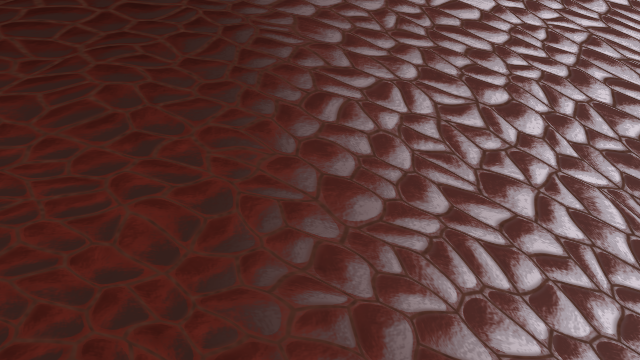
A WebGL 1 fragment shader for this texture:

```glsl
precision highp float;
uniform vec2 u_resolution;

#define CELL_DENSITY vec2(5.2, 7.4)
#define JITTER 0.86
#define DOME_SOFTNESS 8.0
#define WARP 0.32
#define WRINKLE 0.022
#define GROOVE_WIDTH 0.012
#define VIEW_DISTANCE 2.2
#define RED vec3(0.33, 0.115, 0.09)
#define SHADE vec3(0.20, 0.125, 0.11)
#define SLATE vec3(0.39, 0.32, 0.33)
#define PALE vec3(0.70, 0.67, 0.71)
#define SEAM vec3(0.31, 0.18, 0.14)

vec2 hash2(vec2 p) {
  p = vec2(dot(p, vec2(127.1, 311.7)), dot(p, vec2(269.5, 183.3)));
  return fract(sin(p) * 43758.5453);
}

float corner(vec2 cell, vec2 f, vec2 o) {
  return dot(hash2(cell + o) * 2.0 - 1.0, f - o);
}

// Gradient noise, roughly -0.7 to 0.7
float noise(vec2 p) {
  vec2 i = floor(p), f = fract(p);
  vec2 w = f * f * f * (f * (f * 6.0 - 15.0) + 10.0);
  return mix(
    mix(corner(i, f, vec2(0, 0)), corner(i, f, vec2(1, 0)), w.x),
    mix(corner(i, f, vec2(0, 1)), corner(i, f, vec2(1, 1)), w.x), w.y);
}

// Canvas point to bent, receding hide coordinates
vec2 hideCoord(vec2 p) {
  float zoom = VIEW_DISTANCE / (VIEW_DISTANCE - p.y);
  vec2 g = vec2((p.x - 0.89) * zoom, VIEW_DISTANCE * (zoom - 1.0));
  g += 0.07 * vec2(noise(g * 2.1), noise(g * 2.1 + 17.0));
  vec2 q = vec2(0.75 * g.x - 0.65 * g.y, g.y + 0.7 * g.x + 0.2 * g.x * g.x);
  q *= CELL_DENSITY;
  return q + WARP * vec2(noise(q * 0.9 + 5.0), noise(q * 0.9 + 31.0));
}

// x: distance to the nearest seam, y: rounded scale height
vec2 scales(vec2 q) {
  vec2 base = floor(q), f = fract(q), home = vec2(0.0), toHome = vec2(0.0);
  float nearest = 8.0;
  for (int j = -1; j <= 1; j++)
    for (int i = -1; i <= 1; i++) {
      vec2 o = vec2(float(i), float(j));
      vec2 r = o + 0.5 + JITTER * (hash2(base + o) - 0.5) - f;
      float d = dot(r, r);
      if (d < nearest) { nearest = d; home = o; toHome = r; }
    }
  float edge = 8.0, sum = 0.0;
  for (int j = -2; j <= 2; j++)
    for (int i = -2; i <= 2; i++) {
      vec2 o = home + vec2(float(i), float(j));
      vec2 r = o + 0.5 + JITTER * (hash2(base + o) - 0.5) - f;
      vec2 across = r - toHome;
      if (dot(across, across) > 0.0001) {
        float d = dot(0.5 * (r + toHome), normalize(across));
        edge = min(edge, d);
        sum += exp(-DOME_SOFTNESS * d);
      }
    }
  return vec2(edge, max(-log(sum) / DOME_SOFTNESS, 0.0));
}

float wrinkles(vec2 q) {
  return WRINKLE * (noise(q * 7.0) + 0.45 * noise(q * 17.0));
}

void main() {
  vec2 p = gl_FragCoord.xy / u_resolution.y;
  float across = gl_FragCoord.x / u_resolution.x;

  // Slope of the scales toward the lower right
  float stepSize = 0.006;
  vec2 q = hideCoord(p);
  vec2 q2 = hideCoord(p + stepSize * vec2(0.82, -0.57));
  vec2 here = scales(q), there = scales(q2);
  float span = length(q2 - q);
  float slope = (here.y + wrinkles(q) - there.y - wrinkles(q2)) / span;
  float pixel = span / (stepSize * u_resolution.y);

  // Window light grows toward the right, most of all at the top
  float swell = noise(p * vec2(2.3, 2.8) + 3.0);
  float gloss = smoothstep(0.2, 1.05, across + 0.12 * (p.y - 0.4) + 0.12 * swell);

  // Pigment: mottled red, darker far left, dusty near the light
  float mottle = noise(q * 1.7) + 0.5 * noise(q * 5.0);
  vec3 color = RED * (1.0 + 0.22 * mottle);
  color *= 1.0 - 0.32 * smoothstep(0.45, 1.1, p.y) * (1.0 - gloss);
  color = mix(color, vec3(0.42, 0.27, 0.26), 0.8 * gloss);
  color *= 1.0 - 0.2 * smoothstep(0.1, 0.8, -slope);

  // Sheen on the faces turned to the light
  vec3 sheen = mix(SHADE, SLATE, smoothstep(0.0, 0.4, gloss));
  sheen = mix(sheen, PALE, smoothstep(0.3, 0.95, gloss));
  float facing = smoothstep(-0.15, 0.75, slope + 0.4 * gloss);
  color = mix(color, sheen, 0.92 * facing);
  float glint = smoothstep(0.45, 0.85, slope + 0.25 * noise(q * 12.0));
  color += 0.16 * glint * gloss * smoothstep(0.04, 0.16, here.x);

  // Worn rims and thin seams
  float rim = 1.0 - smoothstep(0.02, 0.13, here.x);
  color = mix(color, mix(vec3(0.35, 0.16, 0.12), SLATE, gloss), 0.45 * rim);
  float seam = 1.0 - smoothstep(GROOVE_WIDTH, GROOVE_WIDTH + 0.025 + pixel, here.x);
  vec3 seamColor = SEAM * (0.85 + 0.3 * noise(q * 6.0) + 0.1 * gloss);
  color = mix(color, seamColor, 0.85 * seam);

  gl_FragColor = vec4(color, 1.0);
}
```
